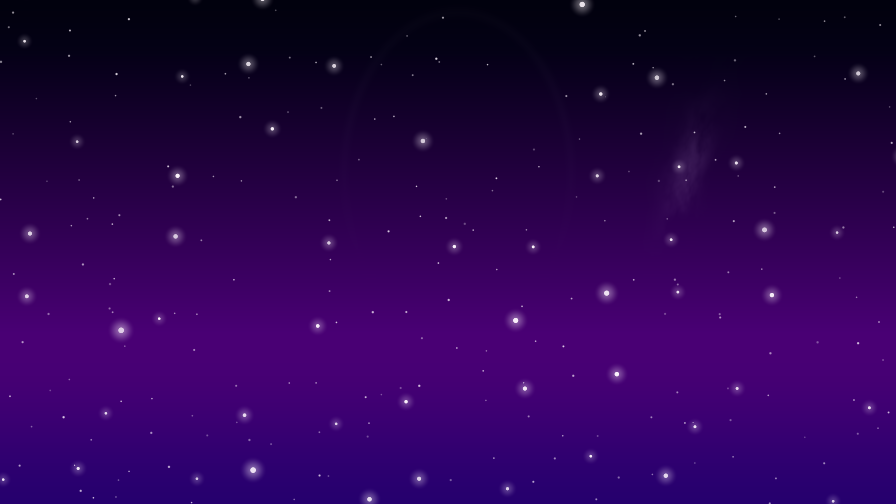
Reproduce this background procedurally as a Shadertoy shader.

```glsl
// Violet night sky: vertical gradient, scattered glowing stars, a faint wisp and a ghostly ring.

// Integer hash: three random values in 0..1 for a cell and a layer seed
vec3 hash3(ivec2 cell, int seed) {
    uvec3 v = uvec3(cell.x + 64, cell.y + 64, seed) * 1664525u + 1013904223u;
    v.x += v.y * v.z; v.y += v.z * v.x; v.z += v.x * v.y;
    v ^= v >> 16u;
    v.x += v.y * v.z; v.y += v.z * v.x; v.z += v.x * v.y;
    return vec3(v >> 8u) / 16777216.0;
}

float valueNoise(vec2 p) {
    ivec2 i = ivec2(floor(p));
    vec2 f = fract(p);
    f = f * f * (3.0 - 2.0 * f);
    return mix(mix(hash3(i, 9).x, hash3(i + ivec2(1, 0), 9).x, f.x),
               mix(hash3(i + ivec2(0, 1), 9).x, hash3(i + ivec2(1, 1), 9).x, f.x), f.y);
}

float fbm(vec2 p) {
    float sum = 0.0, amplitude = 0.5;
    for (int i = 0; i < 4; i++) {
        sum += amplitude * valueNoise(p);
        p = p * 2.03 + 7.1;
        amplitude *= 0.5;
    }
    return sum;
}

vec3 skyGradient(float y) {
    vec3 sky = mix(vec3(0.14, 0.0, 0.43), vec3(0.285, 0.0, 0.455), smoothstep(-0.05, 0.32, y));
    sky = mix(sky, vec3(0.015, 0.002, 0.085), clamp((y - 0.34) / 0.56, 0.0, 1.0));
    return mix(sky, vec3(0.005, 0.002, 0.055), smoothstep(0.88, 1.0, y));
}

// One jittered star per grid cell, kept away from the cell border
float starLayer(vec2 p, float cellSize, int seed, float density, bool glowing) {
    ivec2 cell = ivec2(floor(p / cellSize));
    vec3 place = hash3(cell, seed);
    vec3 look = hash3(cell, seed + 31);
    if (place.z > density) return 0.0;

    vec2 center = (vec2(cell) + mix(vec2(0.17), vec2(0.83), place.xy)) * cellSize;
    float d = length(p - center);
    float size = look.x * look.x;
    float radius = glowing ? mix(0.0028, 0.0062, size) : mix(0.0012, 0.0022, size);
    float blur = 0.75 / iResolution.y;
    float core = 1.0 - smoothstep(max(radius - blur, 0.0), radius + blur, d);
    if (!glowing) return core * mix(0.3, 0.85, look.y);

    float haloRadius = mix(0.017, 0.028, size);
    float halo = 1.0 - smoothstep(0.0, haloRadius, d);
    return max(core * mix(0.8, 1.0, look.y), halo * mix(0.2, 0.42, size));
}

void mainImage(out vec4 fragColor, in vec2 fragCoord) {
    vec2 p = fragCoord / iResolution.y;
    p.x += 0.5 * (16.0 / 9.0 - iResolution.x / iResolution.y);
    vec3 color = skyGradient(p.y);

    // Slanted wisp on the upper right
    vec2 q = p - vec2(1.365, 0.665);
    vec2 along = normalize(vec2(0.3, 1.0));
    vec2 w = vec2(dot(q, vec2(along.y, -along.x)), dot(q, along));
    w.x += 0.03 * (fbm(p * 12.0) - 0.5);
    float wisp = exp(-dot(w / vec2(0.035, 0.1), w / vec2(0.035, 0.1)));
    wisp *= smoothstep(0.25, 0.75, fbm(vec2(w.x * 30.0, w.y * 18.0) + 4.0));
    color = mix(color, vec3(0.6, 0.45, 0.7), 0.22 * wisp);

    // Barely visible ring, fading downwards
    float ring = abs(length((p - vec2(0.908, 0.655)) / vec2(0.225, 0.32)) - 1.0);
    color += 0.012 * (1.0 - smoothstep(0.0, 0.06, ring)) * smoothstep(0.4, 0.9, p.y);

    // Stars: two layers of fine dust, then the bright glowing ones
    float stars = 0.0;
    for (int i = 0; i < 2; i++) {
        vec2 shift = float(i) * vec2(0.037, 0.051);
        stars = max(stars, starLayer(p + shift, 0.1 - 0.02 * float(i), 3 + i, 0.45, false));
    }
    stars = max(stars, starLayer(p + vec2(0.06, 0.04), 0.165, 17, 0.75, true));
    color = mix(color, vec3(1.0, 0.97, 1.0), stars);

    fragColor = vec4(color, 1.0);
}
```
